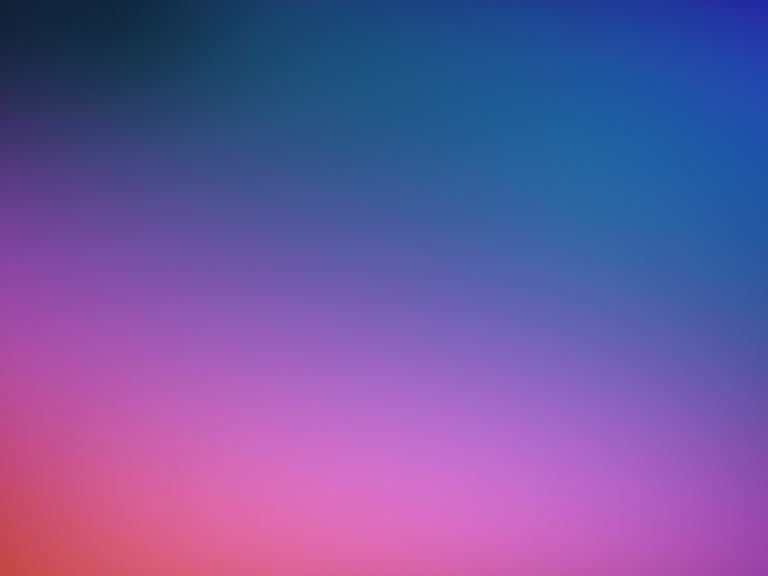
Write a Shadertoy shader that draws this background.

```glsl
// Soft mesh gradient: navy and blue above, violet and pink below, coral in the lower left

float hash(vec2 p) {
    return fract(sin(dot(p, vec2(12.9898, 78.233))) * 43758.5453);
}

float glow(vec2 uv, vec2 centre, vec2 radius) {
    vec2 d = (uv - centre) / radius;
    return exp(-dot(d, d));
}

// Smooth curve through five evenly spaced colours, from bottom to top
vec3 ramp(float y, vec3 stops[5]) {
    vec3 sum = vec3(0.0);
    for (int i = 0; i < 5; i++) {
        float weight = 1.0;
        for (int j = 0; j < 5; j++) {
            if (j != i) weight *= (y * 4.0 - float(j)) / float(i - j);
        }
        sum += stops[i] * weight;
    }
    return sum;
}

void mainImage(out vec4 fragColor, in vec2 fragCoord) {
    vec2 uv = fragCoord / iResolution.xy;

    // Vertical ramps along the left side, the centre and the right side
    vec3 left = ramp(uv.y, vec3[5](
        vec3(196, 72, 66), vec3(190, 74, 134), vec3(147, 71, 164),
        vec3(69, 52, 113), vec3(18, 34, 58)));
    vec3 centre = ramp(uv.y, vec3[5](
        vec3(214, 98, 158), vec3(192, 109, 203), vec3(107, 94, 174),
        vec3(42, 88, 141), vec3(28, 66, 125)));
    vec3 right = ramp(uv.y, vec3[5](
        vec3(150, 65, 163), vec3(116, 79, 167), vec3(50, 86, 157),
        vec3(31, 80, 169), vec3(34, 38, 160)));

    // Quadratic blend across the canvas
    float x = uv.x;
    vec3 color = left * (1.0 - x) * (1.0 - 2.0 * x)
               + centre * 4.0 * x * (1.0 - x)
               + right * x * (2.0 * x - 1.0);

    // Teal light on the right and shade near the upper left corner
    color += vec3(-2, 10, 5) * glow(uv, vec2(0.77, 0.65), vec2(0.18, 0.22));
    color *= 1.0 - 0.22 * glow(uv, vec2(0.16, 1.0), vec2(0.13, 0.16));

    // Fine dither against banding
    color += hash(floor(uv * vec2(512, 384))) - 0.5;
    fragColor = vec4(clamp(color / 255.0, 0.0, 1.0), 1.0);
}
```
